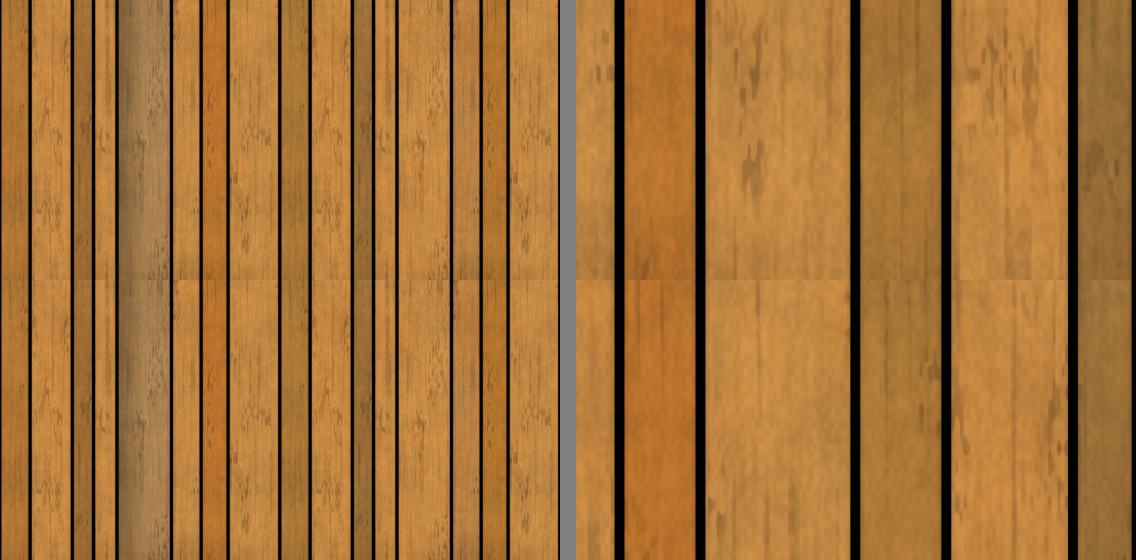
Left, the full canvas; right, a detail of the centre.
A WebGL 2 fragment shader for this texture:

```glsl
#version 300 es
precision highp float;
// Vertical honey-coloured wood planks of mixed widths, split by black gaps.
uniform vec2 u_resolution;
out vec4 fragColor;

// Left edge of each plank across one tile, in 384ths of the tile.
const float EDGES[9] = float[9](0.0, 41.6, 99.5, 128.6, 160.7, 235.5, 276.2, 313.2, 384.0);

const vec3 HONEY = vec3(0.765, 0.53, 0.26);
const vec3 TINTS[8] = vec3[8](
    vec3(0.68, 0.45, 0.20), HONEY, vec3(0.63, 0.43, 0.21), HONEY * 1.01,
    vec3(0.645, 0.485, 0.30), HONEY * 0.985, vec3(0.72, 0.445, 0.175), HONEY);

float hash(vec2 p) {
    vec3 q = fract(vec3(p.xyx) * 0.1031);
    q += dot(q, q.yzx + 33.33);
    return fract((q.x + q.y) * q.z);
}

float noise(vec2 p) {
    vec2 i = floor(p), f = fract(p);
    f = f * f * (3.0 - 2.0 * f);
    return mix(mix(hash(i), hash(i + vec2(1, 0)), f.x),
               mix(hash(i + vec2(0, 1)), hash(i + vec2(1, 1)), f.x), f.y);
}

float fbm(vec2 p) {
    float sum = 0.0, amplitude = 0.5;
    for (int i = 0; i < 4; i++) {
        sum += amplitude * noise(p);
        p = p * 2.03 + 17.0;
        amplitude *= 0.5;
    }
    return sum;
}

// Brightness of the wood: blotches, fibres, ripples and dark pores.
float woodShade(vec2 t) {
    float blotches = fbm(t * vec2(9.0, 7.0) + 3.0) - 0.47;
    float fibres = noise(t * vec2(150.0, 9.0)) - 0.5;
    float grit = noise(t * vec2(230.0, 110.0)) - 0.5;
    float sway = noise(t * vec2(30.0, 6.0)) * 0.025;
    float ripple = noise(vec2(t.x * 45.0, (t.y + sway) * 42.0)) - 0.5;

    // Thin broken streaks, gathered into a few worn patches.
    float streak = smoothstep(0.72, 0.95, noise(vec2(t.x * 105.0 + sway * 12.0, t.y * 3.0 + 40.0)));
    float broken = 0.35 + 0.65 * noise(t * vec2(60.0, 75.0) + 9.0);
    float patches = smoothstep(0.62, 0.85, noise(t * vec2(24.0, 8.0) + 61.0));
    float pores = smoothstep(0.5, 0.8, noise(t * vec2(190.0, 45.0) + 5.0));

    float shade = 1.0 + 0.17 * blotches + 0.075 * fibres + 0.085 * grit + 0.055 * ripple;
    shade -= 0.17 * streak * broken + 0.17 * patches * pores;
    // The lower end of each tile is duller, leaving a faint cross seam.
    return shade - 0.05 * smoothstep(0.12, 0.0, t.y);
}

void main() {
    vec2 uv = gl_FragCoord.xy / u_resolution;
    vec2 grid = uv * 2.0 + vec2(0.0008, 0.0);
    vec2 t = fract(grid);
    bool rightTile = mod(floor(grid.x), 2.0) > 0.5;

    // Find the plank under this point and the distance to its nearest gap.
    int plank = 0;
    float gap = 1.0;
    for (int i = 0; i < 9; i++) {
        float edge = EDGES[i] / 384.0;
        gap = min(gap, abs(t.x - edge));
        if (i < 8 && t.x >= edge) plank = i;
    }

    // Stain differs between the two tiles on some planks.
    vec3 wood = TINTS[plank];
    if (rightTile) {
        if (plank == 4) wood = HONEY;
        else if (plank == 5) wood *= vec3(0.95, 0.94, 0.98);
        else if (plank % 2 == 0) wood *= vec3(0.96, 1.01, 1.03);
    } else if (plank == 4) {
        wood *= mix(0.79, 1.02, smoothstep(0.42, 0.53, t.x));
    }

    // Grain, with a slight reddish or olive drift along the board.
    wood *= woodShade(t);
    float drift = fbm(t * vec2(14.0, 5.0) + 80.0) - 0.47;
    wood *= 1.0 + drift * vec3(0.03, -0.06, -0.14);
    wood *= 1.0 - 0.12 * smoothstep(0.013, 0.005, gap);

    // Black gaps with smoothed edges.
    float soft = 1.5 / u_resolution.x;
    float cover = smoothstep(-soft, soft, gap - 0.0059);
    fragColor = vec4(mix(vec3(0.008, 0.005, 0.004), wood, cover), 1.0);
}
```
